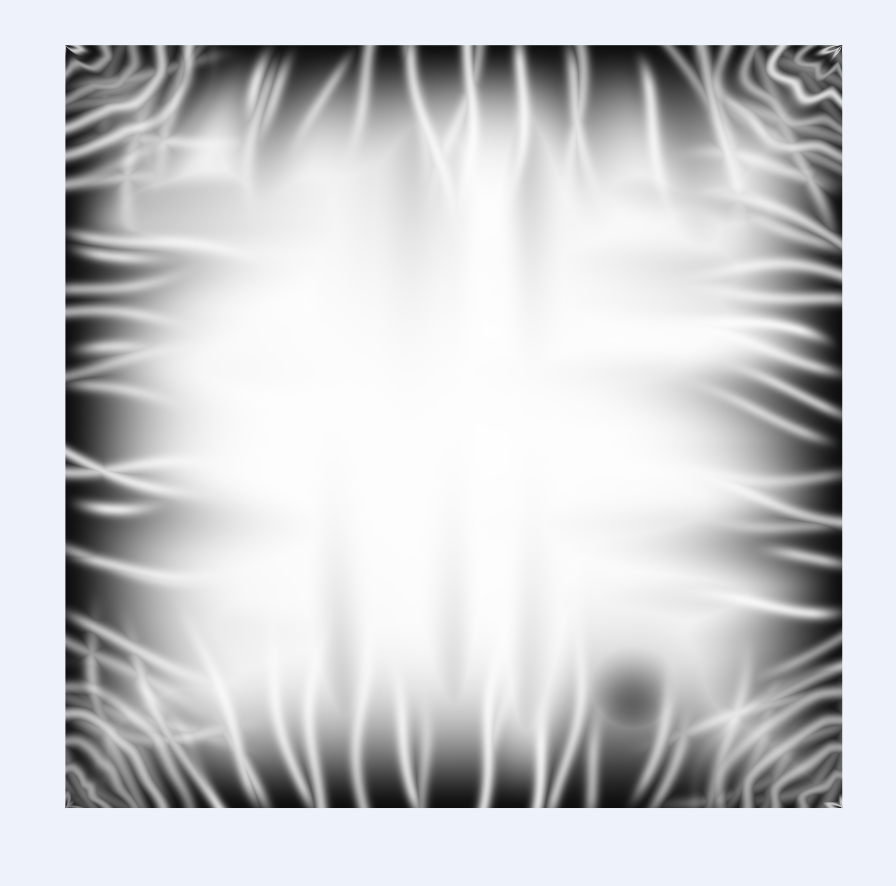
Reproduce this background procedurally as a Shadertoy shader.

```glsl
const vec3 BORDER = vec3(0.93, 0.95, 0.985);
const vec2 PANEL_LO = vec2(0.073, 0.088);
const vec2 PANEL_HI = vec2(0.940, 0.949);

// One component per side: top, bottom, left, right
const vec4 FAN = vec4(1.6, 1.3, 1.1, 1.2);
const vec4 PIVOT = vec4(0.52, 0.50, 0.66, 0.40);
const vec4 REACH = vec4(0.115, 0.105, 0.095, 0.105);

const float STRAIGHTEN = 0.2;
const float STRAND_WIDTH = 0.0088;
const float STRAND_LIFT = 0.88;
const float RING_STEP = 0.036;
const float CORNER_SIZE = 0.21;

float hash(float n) {
    return fract(sin(n * 12.9898) * 43758.547);
}

float noise(float x) {
    float cell = floor(x), f = fract(x);
    return mix(hash(cell), hash(cell + 1.0), f * f * (3.0 - 2.0 * f));
}

// Light of wavering strands rooted along one side
float strands(float root, float depth, float spread, float count, float seed) {
    float light = 0.0;
    float home = floor(root * count);
    for (int i = -2; i <= 2; i++) {
        float cell = home + float(i);
        float id = cell + seed;
        float tilt = (hash(id + 0.3) - 0.5) * 0.5;
        float wave = 0.007 * sin(depth * 22.0 + 6.3 * hash(id + 0.5));
        float center = (cell + 0.2 + 0.6 * hash(id)) / count + tilt * depth + wave;
        float across = (root - center) * spread / STRAND_WIDTH;
        float reach = mix(0.12, 0.32, hash(id + 0.7));
        float start = 0.08 * hash(id + 0.9) - 0.05;
        float fade = smoothstep(reach, reach * 0.45, depth)
                   * smoothstep(start - 0.03, start + 0.03, depth);
        float strength = mix(0.65, 1.0, hash(id + 0.1));
        light = max(light, strength * fade * exp(-across * across));
    }
    return light;
}

// Curved strands sweeping around a corner
float cornerRings(vec2 offset, float seed) {
    float angle = atan(offset.y, offset.x);
    float radius = length(offset) + 0.012 * sin(angle * 3.0 + seed)
                 + 0.02 * noise(angle * 3.0 + seed);
    float ring = radius / RING_STEP;
    float across = (fract(ring) - 0.5) * RING_STEP / STRAND_WIDTH;
    float strength = mix(0.55, 0.95, hash(floor(ring) + seed));
    return strength * exp(-across * across);
}

float panelTone(vec2 p) {
    float ink = 0.0, light = 0.0, streak = 0.0;

    // Dark rim, fanned strands and long faint folds
    for (int s = 0; s < 4; s++) {
        float along = s < 2 ? p.x : p.y;
        float depth = s < 2 ? p.y : p.x;
        if (s == 0 || s == 3) depth = 1.0 - depth;
        depth = max(depth, 0.0);
        float seed = float(s) * 61.0 + 17.0;

        float bend = STRAIGHTEN * (1.0 - exp(-depth / STRAIGHTEN));
        float spread = 1.0 + FAN[s] * bend;
        float root = (along + FAN[s] * PIVOT[s] * bend) / spread;
        float lean = FAN[s] * (root - PIVOT[s]);
        spread *= inversesqrt(1.0 + lean * lean);

        float reach = REACH[s] * mix(0.65, 1.4, noise(root * 17.0 + seed));
        ink = max(ink, exp(-pow(depth / reach, 1.6)));
        float fold = noise(root * 24.0 + seed + 9.0);
        streak = max(streak, 0.34 * fold * fold * exp(-depth * depth / 0.06));

        light = max(light, strands(root, depth, spread, 14.0, seed));
        light = max(light, 0.85 * strands(root, depth, spread, 10.0, seed + 300.0));
    }

    // Corner sweeps replace the straight strands
    vec2 offset = min(p, 1.0 - p);
    float cornerId = dot(step(0.5, p), vec2(5.0, 11.0));
    float corner = smoothstep(CORNER_SIZE, CORNER_SIZE * 0.6, length(offset));
    light = mix(light, max(light * 0.5, cornerRings(offset, cornerId)), corner);

    // Soft pools of shadow: position and radius
    vec3 pools[4] = vec3[4](vec3(0.73, 0.135, 0.06), vec3(0.98, 0.77, 0.045),
                            vec3(0.98, 0.59, 0.05), vec3(0.03, 0.27, 0.05));
    for (int i = 0; i < 4; i++) {
        vec2 d = (p - pools[i].xy) / pools[i].z;
        ink = max(ink, 0.65 * exp(-dot(d, d)));
    }

    float shade = max(ink, streak) * (1.0 - STRAND_LIFT * light);
    return 0.995 - 0.94 * shade;
}

void mainImage(out vec4 fragColor, in vec2 fragCoord) {
    vec2 uv = fragCoord / iResolution.xy;
    vec2 p = (uv - PANEL_LO) / (PANEL_HI - PANEL_LO);

    // Panel on its border with smoothed edges
    vec2 inset = min(uv - PANEL_LO, PANEL_HI - uv) * iResolution.xy;
    float mask = clamp(min(inset.x, inset.y) + 0.5, 0.0, 1.0);
    vec3 color = mix(BORDER, vec3(panelTone(p)), mask);
    fragColor = vec4(color, 1.0);
}
```
